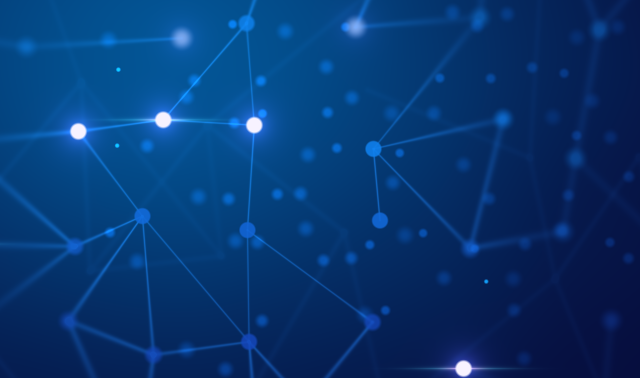
Give the GLSL for this background, as a Shadertoy shader.

```glsl
#define CELL 0.28
#define ORIGIN vec2(0.0, -0.06)
#define JITTER 0.56
#define FOCUS vec2(0.68, 0.50)
#define LINK_CHANCE 0.52
#define NODE_RADIUS 0.021
#define DOT_CELL 0.11
#define DOT_CHANCE 0.55
#define DEEP_BLUE vec3(0.025, 0.035, 0.22)
#define BRIGHT_BLUE vec3(0.01, 0.33, 0.58)
#define LINK_COLOUR vec3(0.12, 0.42, 0.72)
#define HALO_COLOUR vec3(0.36, 0.34, 0.90)

vec2 hash2(vec2 p) {
    vec3 q = fract(p.xyx * vec3(0.1031, 0.1030, 0.0973));
    q += dot(q, q.yzx + 33.33);
    return fract((q.xx + q.yz) * q.zy);
}

float gradientNoise(vec2 p) {
    vec2 i = floor(p), f = p - i, u = f * f * (3.0 - 2.0 * f);
    vec2 o = vec2(0.0, 1.0);
    float a = dot(hash2(i) - 0.5, f);
    float b = dot(hash2(i + o.yx) - 0.5, f - o.yx);
    float c = dot(hash2(i + o.xy) - 0.5, f - o.xy);
    float d = dot(hash2(i + o.yy) - 0.5, f - o.yy);
    return mix(mix(a, b, u.x), mix(c, d, u.x), u.y);
}

float segmentDistance(vec2 p, vec2 a, vec2 b) {
    vec2 pa = p - a, ba = b - a;
    return length(pa - ba * clamp(dot(pa, ba) / dot(ba, ba), 0.0, 1.0));
}

float disc(float dist, float radius, float softness) {
    return 1.0 - smoothstep(radius - softness, radius + softness, dist);
}

float defocus(vec2 p) {
    return smoothstep(0.32, 0.80, length(p - FOCUS));
}

vec2 nodePosition(vec2 id) {
    return (id + 0.5 + JITTER * (hash2(id + 17.0) - 0.5)) * CELL + ORIGIN;
}

// Random links between neighbouring nodes
float links(vec2 p, float width) {
    vec2 home = floor((p - ORIGIN) / CELL);
    float sum = 0.0;
    for (int j = -1; j <= 1; j++)
    for (int i = -1; i <= 1; i++) {
        vec2 id = home + vec2(i, j), start = nodePosition(id);
        float slant = hash2(id + 5.0).x < 0.5 ? -1.0 : 1.0;
        for (int k = 0; k < 3; k++) {
            vec2 hop = k == 0 ? vec2(1, 0) : k == 1 ? vec2(0, 1) : vec2(slant, 1);
            vec2 chance = hash2(id + 41.0 + 13.0 * float(k));
            if (chance.x > LINK_CHANCE) continue;
            float d = segmentDistance(p, start, nodePosition(id + hop)) / width;
            sum += exp(-d * d) * mix(0.55, 1.0, chance.y);
        }
    }
    return min(sum, 1.3);
}

// Small out-of-focus dots, denser to the right, with a few sharp sparks
vec3 scatteredDots(vec2 p) {
    vec2 home = floor(p / DOT_CELL);
    vec3 sum = vec3(0.0);
    for (int j = -1; j <= 1; j++)
    for (int i = -1; i <= 1; i++) {
        vec2 id = home + vec2(i, j), kind = hash2(id + 71.0);
        vec2 centre = (id + 0.1 + 0.8 * hash2(id + 29.0)) * DOT_CELL;
        float d = length(p - centre);
        float density = DOT_CHANCE * smoothstep(0.1, 0.75, centre.x);
        float radius = mix(0.010, 0.017, kind.y);
        float dim = mix(0.65, 0.32, smoothstep(0.7, 1.6, centre.x));
        if (kind.x < density)
            sum += vec3(0.03, 0.30, 0.62) * dim * mix(1.0, 0.5, kind.y)
                 * disc(d, radius, mix(0.004, 0.014, kind.y));
        else if (kind.x > 0.955)
            sum += vec3(0.05, 0.50, 0.65) * disc(d, 0.005, 0.003);
    }
    return sum;
}

// Blue nodes, white lights with violet halos, and horizontal flares
vec3 drawNodes(vec3 col, vec2 p) {
    vec2 home = floor((p - ORIGIN) / CELL);
    for (int j = -1; j <= 1; j++)
    for (int i = -1; i <= 1; i++) {
        vec2 id = home + vec2(i, j), centre = nodePosition(id), d = p - centre;
        float r = length(d), blur = defocus(centre);
        bool flared = mod(id.x + 5.0 * id.y, 7.0) == 4.0 && id.x < 5.0 && id.y < 3.0;
        bool lit = mod(id.x + id.y, 2.0) == 0.0 && id.y > 1.0 && id.x < 4.0;
        if (flared || lit) {
            float soft = step(3.0, id.y);
            col += HALO_COLOUR * mix(0.75, 0.30, soft) * exp(-r / 0.028);
            if (flared) {
                float streak = exp(-abs(d.y) / 0.0035 - d.x * d.x / 0.014);
                vec3 tint = mix(vec3(0.9, 0.6, 0.5), vec3(0.2, 0.5, 0.45), smoothstep(0.0, 0.09, abs(d.x)));
                col += tint * streak * 0.75;
            }
            vec3 core = mix(vec3(0.97, 0.95, 1.0), vec3(0.55, 0.70, 0.95), soft);
            col = mix(col, core, disc(r, NODE_RADIUS, mix(0.004, 0.016, soft)) * mix(1.0, 0.8, soft));
        } else {
            vec3 blue = mix(vec3(0.08, 0.28, 0.74), vec3(0.06, 0.52, 0.95), smoothstep(0.1, 0.7, centre.y));
            float alpha = mix(0.88, 0.32, blur);
            col = mix(col, blue, alpha * disc(r, NODE_RADIUS, mix(0.003, 0.017, blur)));
        }
    }
    return col;
}

void mainImage(out vec4 fragColor, in vec2 fragCoord) {
    vec2 p = fragCoord / iResolution.y;

    // Glow falling off from the upper left, with slight haze
    vec2 g = (p - vec2(0.45, 0.85)) * vec2(0.8, 1.0);
    float glow = exp(-1.6 * dot(g, g)) + 0.07 * gradientNoise(p * 3.0);
    vec3 col = mix(DEEP_BLUE, BRIGHT_BLUE, clamp(glow, 0.0, 1.0));

    // Distant layers, then the focused network
    col += LINK_COLOUR * 0.05 * links(p * 0.7 + vec2(3.1, 5.2), 0.006);
    col += scatteredDots(p);
    float blur = defocus(p);
    col += LINK_COLOUR * mix(0.50, 0.10, blur) * links(p, mix(0.0024, 0.013, blur));
    col = drawNodes(col, p);

    fragColor = vec4(clamp(col, 0.0, 1.0), 1.0);
}
```
